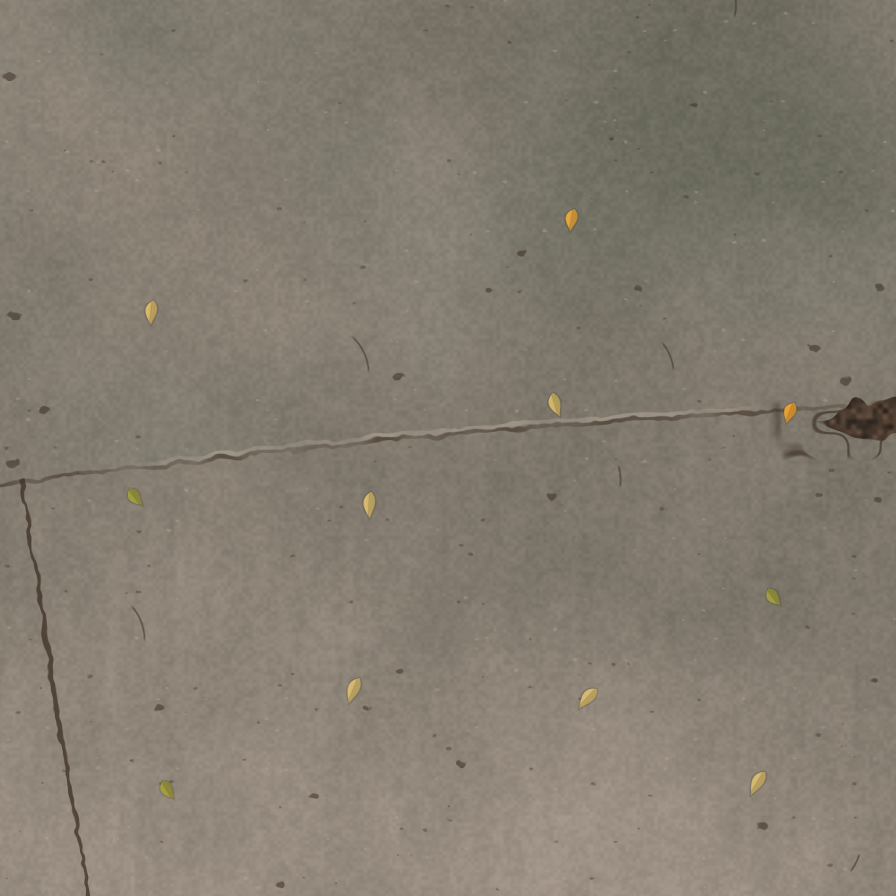
This texture is drawn by a WebGL 2 fragment shader. Its source:

```glsl
#version 300 es
precision highp float;
// Weathered concrete: two slabs meeting at a chipped, slightly bowed joint, with a side joint.
// Layered value noise stains and grains the surface; hashed loops and cells scatter
// leaves, twigs and specks; soil fills the broken right end of the joint.
#define DARK_STONE vec3(0.445, 0.425, 0.378)
#define LIGHT_STONE vec3(0.615, 0.565, 0.520)
#define SOIL vec3(0.235, 0.180, 0.140)
#define MOSS_TINT vec3(-0.016, 0.001, -0.003)
#define STAIN 0.75
#define GRAIN 0.29
#define LEAF_COUNT 11
#define LEAF_LENGTH 0.0145
#define LEAF_WIDTH 0.0062
#define TWIG_COUNT 6

uniform vec2 u_resolution;
out vec4 fragColor;

vec2 hash2(vec2 p) {
  vec3 q = fract(p.xyx * vec3(0.1031, 0.1030, 0.0973));
  q += dot(q, q.yzx + 33.33);
  return fract((q.xx + q.yz) * q.zy);
}

float noise(vec2 p) {
  vec2 i = floor(p), f = fract(p);
  f = f * f * (3.0 - 2.0 * f);
  float a = mix(hash2(i).x, hash2(i + vec2(1, 0)).x, f.x);
  float b = mix(hash2(i + vec2(0, 1)).x, hash2(i + vec2(1, 1)).x, f.x);
  return mix(a, b, f.y);
}

float fbm(vec2 p) {
  float sum = 0.0, amp = 0.5;
  for (int i = 0; i < 5; i++) {
    sum += amp * noise(p);
    p = mat2(1.6, 1.2, -1.2, 1.6) * p + 7.3;
    amp *= 0.5;
  }
  return sum;
}

// Coverage of a line of the given half width, at signed distance d.
float stroke(float d, float halfWidth, float px) {
  return 1.0 - smoothstep(halfWidth - px, halfWidth + px, abs(d));
}

// Small ragged marks, present in a share of the grid cells.
float specks(vec2 p, float cells, float share, float px) {
  vec2 q = p * cells, id = floor(q);
  vec2 h = hash2(id + cells), k = hash2(id + 91.7);
  float r = mix(0.05, 0.17, k.y), soft = px * cells * 1.3;
  float d = length((fract(q) - 0.35 - 0.3 * h) * vec2(0.8, 1.2));
  d += 0.14 * (noise(q * 7.0) - 0.5);
  return step(k.x, share) * (1.0 - smoothstep(r - soft, r + soft, d));
}

vec2 rotate(vec2 p, float a) {
  float c = cos(a), s = sin(a);
  return vec2(c * p.x + s * p.y, c * p.y - s * p.x);
}

void main() {
  vec2 uv = gl_FragCoord.xy / u_resolution;
  float px = 0.9 / min(u_resolution.x, u_resolution.y);

  // Joint distances, roughened by noise
  float rough = (noise(uv * 45.0) - 0.5) * 0.006 + (noise(uv * 140.0) - 0.5) * 0.003;
  float joint = uv.y - (0.461 + 0.135 * uv.x - 0.045 * uv.x * uv.x) + rough;
  float side = uv.x - (0.024 + 0.160 * (0.46 - uv.y)) + rough;
  float upper = smoothstep(-px, px, joint);

  // Broad tone of each slab
  float stainTop = 1.0 - smoothstep(0.08, 0.30, length((uv - vec2(0.79, 0.87)) * vec2(0.9, 1.0)));
  float topTone = 0.37 - 0.20 * stainTop + 0.14 * smoothstep(0.5, 0.0, uv.x) * uv.y;
  float lowTone = mix(0.90, 0.45, smoothstep(0.02, 0.47, uv.y)) - 0.14 * smoothstep(0.6, 1.0, uv.x);
  float tone = mix(lowTone, topTone, upper);

  // Stains, faint vertical scuffs and fine grain
  float cloud = fbm(uv * 6.0 + 3.0) - 0.48;
  float scuff = noise(uv * vec2(95.0, 13.0)) - 0.5;
  float grain = noise(uv * 250.0) + 0.6 * noise(uv * 115.0 + 9.0) - 0.8;
  tone += STAIN * cloud + GRAIN * grain + 0.16 * scuff * (1.0 - upper);
  vec3 col = mix(DARK_STONE, LIGHT_STONE, tone);
  col += MOSS_TINT * upper * smoothstep(0.35, 0.75, fbm(uv * 4.0 + 21.0) + 0.25 * stainTop);

  // Pits and pale chips
  col = mix(col, SOIL, 0.40 * specks(uv, 75.0, 0.025, px) + 0.55 * specks(uv + 0.37, 30.0, 0.022, px));
  col = mix(col, vec3(0.70, 0.68, 0.62), 0.40 * specks(uv + 0.13, 90.0, 0.030, px));

  // Joints: shadow below, pale worn lip above
  float worn = noise(vec2(uv.x * 28.0, 4.0));
  float lip = smoothstep(0.10, 0.24, uv.x) * smoothstep(0.87, 0.78, uv.x);
  col = mix(col, SOIL, stroke(joint + 0.003, 0.0022, px) * mix(0.15, 0.65, worn));
  col = mix(col, vec3(0.68, 0.64, 0.58), stroke(joint - 0.002, 0.0022, px) * lip * (0.30 + 0.4 * worn));
  float sideGap = stroke(side, 0.0012 + 0.0022 * noise(uv * 60.0), px) * (1.0 - upper);
  col = mix(col, SOIL, 0.75 * sideGap);

  // Broken end: branching cracks and a pocket of crumbly soil
  float zone = smoothstep(0.855, 0.875, uv.x) * smoothstep(0.035, 0.026, abs(uv.y - 0.520));
  float crack = noise(uv * vec2(28.0, 36.0) + 5.0) - 0.5;
  col = mix(col, SOIL, 0.65 * zone * stroke(crack, 0.045, px * 30.0));
  float lump = (noise(uv * 65.0) - 0.5) * 0.018;
  float pocket = abs(uv.y - 0.530) - 0.024 * smoothstep(0.90, 0.965, uv.x) + lump + 0.003;
  float soilMask = smoothstep(px, -px, pocket) * smoothstep(0.90, 0.92, uv.x);
  col = mix(col, SOIL * (0.55 + 1.1 * noise(uv * 170.0)), 0.9 * soilMask);

  // Curved twigs
  for (int i = 0; i < TWIG_COUNT; i++) {
    vec2 h = hash2(vec2(float(i) + 3.0, 17.0)), k = hash2(vec2(float(i), 53.0));
    vec2 q = rotate(uv - h, 1.57 + 1.2 * (k.x - 0.5));
    float len = mix(0.010, 0.026, k.y);
    float taper = smoothstep(len, len * 0.7, abs(q.x));
    col = mix(col, SOIL, 0.55 * taper * stroke(q.y - 9.0 * q.x * q.x, 0.0010, px));
  }

  // Leaves: tapered blades with a soft shadow, a shaded half and a midrib
  for (int i = 0; i < LEAF_COUNT; i++) {
    float n = float(i);
    vec2 h = hash2(vec2(n, 71.0));
    vec2 at = vec2(0.04, 0.06) + vec2(0.92, 0.74) * fract(n * vec2(0.7549, 0.5698) + vec2(0.12, 0.52));
    vec2 q = rotate(uv - at, 1.57 + 1.5 * (h.x - 0.5));
    float t = q.x / (LEAF_LENGTH * mix(0.75, 1.1, h.y));
    float taper = 1.0 + 0.45 * clamp(t, -1.0, 1.0);
    float blade = abs(q.y + 0.0015 * min(t * t, 1.0)) - LEAF_WIDTH * (1.0 - t * t) * taper;
    vec3 leaf = mix(vec3(0.88, 0.60, 0.18), vec3(0.80, 0.70, 0.42), smoothstep(0.2, 0.6, h.y));
    leaf = mix(leaf, vec3(0.60, 0.59, 0.25), smoothstep(0.65, 0.9, h.x));
    leaf *= 0.88 + 0.16 * smoothstep(-0.003, 0.003, q.y) - 0.12 * stroke(q.y, 0.0006, px);
    col *= 1.0 - 0.25 * smoothstep(0.003, -0.001, blade);
    col = mix(col, leaf, smoothstep(px, -px, blade));
  }

  fragColor = vec4(clamp(col, 0.0, 1.0), 1.0);
}
```
